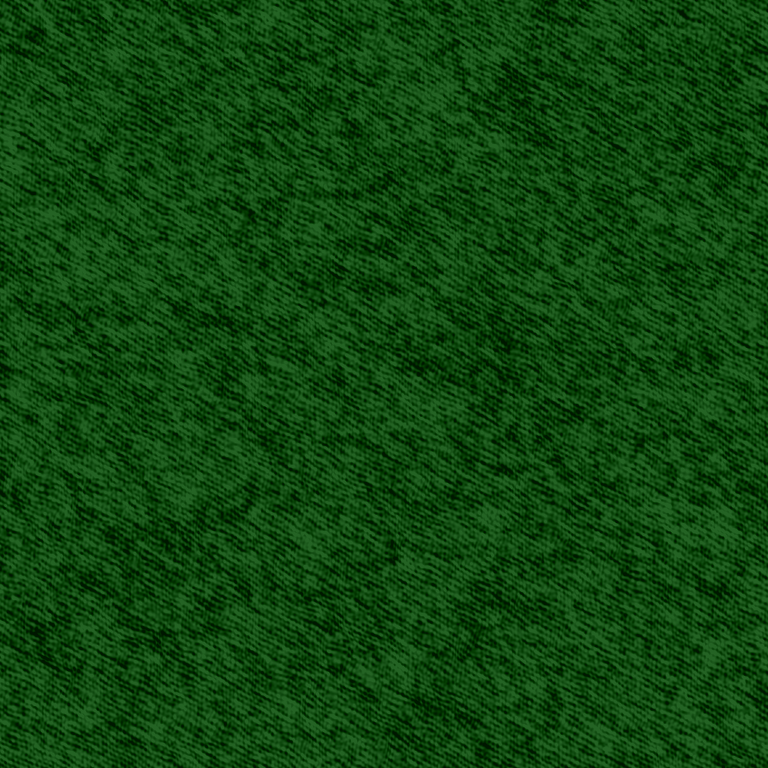
Give the GLSL for this texture, as a WebGL 1 fragment shader.

```glsl
precision highp float;
// Dark green twill cloth: fine slanted ribs, broken stitches and a few pale slubs.
uniform vec2 u_resolution;

const float PI = 3.14159265;
const float RIB_ANGLE = -0.53;       // ribs fall towards the right
const float RIB_COUNT = 140.0;       // ribs per canvas side
const float COLUMN_COUNT = 190.0;    // upright yarns per canvas side
const float RIB_WEIGHT = 0.60;
const float COLUMN_WEIGHT = 0.24;
const float STITCH_WEIGHT = 0.55;
const float GRAIN_WEIGHT = 0.45;
const float CLUMP_WEIGHT = 0.25;
const float MOTTLE_WEIGHT = 0.17;
const int SLUB_COUNT = 22;
const vec2 SLUB_SIZE = vec2(0.016, 0.0045);

const vec3 BLACK_GREEN = vec3(0.00, 0.09, 0.00);
const vec3 DEEP_GREEN = vec3(0.00, 0.16, 0.00);
const vec3 SHADE_GREEN = vec3(0.01, 0.22, 0.00);
const vec3 BODY_GREEN = vec3(0.04, 0.27, 0.04);
const vec3 LIT_GREEN = vec3(0.09, 0.32, 0.09);
const vec3 PALE_GREEN = vec3(0.14, 0.39, 0.14);

float hash(vec2 p) {
  vec3 q = fract(vec3(p.xyx) * 0.1031);
  q += dot(q, q.yzx + 33.33);
  return fract((q.x + q.y) * q.z);
}

// Value noise scaled to zero mean and unit spread.
float noise(vec2 p) {
  vec2 cell = floor(p);
  vec2 f = fract(p);
  f = f * f * (3.0 - 2.0 * f);
  cell += 200.0;
  float low = mix(hash(cell), hash(cell + vec2(1.0, 0.0)), f.x);
  float high = mix(hash(cell + vec2(0.0, 1.0)), hash(cell + vec2(1.0, 1.0)), f.x);
  return (mix(low, high, f.y) - 0.5) * 4.66;
}

// Coordinates along and across a direction.
vec2 turn(vec2 p, float angle) {
  float c = cos(angle);
  float s = sin(angle);
  return vec2(c * p.x + s * p.y, c * p.y - s * p.x);
}

// Height of the cloth, roughly a normal distribution.
float weave(vec2 uv) {
  vec2 along = turn(uv, RIB_ANGLE);
  float bend = 0.20 * noise(uv * 26.0) + 0.09 * noise(uv * 80.0 + 31.0);
  float rib = 1.414 * cos(2.0 * PI * (along.y * RIB_COUNT + bend));
  float column = 1.414 * cos(2.0 * PI * (uv.x * COLUMN_COUNT + 2.0 * bend));
  float stitch = noise(along * vec2(85.0, 230.0) + 57.0);
  float grain = noise(uv * 290.0 + 11.0);
  float clump = noise(along * vec2(40.0, 75.0) + 83.0);
  float mottle = noise(uv * 17.0 + 5.0);
  return RIB_WEIGHT * rib + COLUMN_WEIGHT * column + STITCH_WEIGHT * stitch
       + GRAIN_WEIGHT * grain + CLUMP_WEIGHT * clump + MOTTLE_WEIGHT * mottle;
}

// Scattered thick spots where the yarn lies flat and pale.
float slubs(vec2 uv) {
  float cover = 0.0;
  for (int i = 0; i < SLUB_COUNT; i++) {
    float id = float(i);
    vec2 center = vec2(hash(vec2(id, 3.0)), hash(vec2(id, 17.0)));
    float angle = RIB_ANGLE - 0.35 + 0.6 * hash(vec2(id, 29.0));
    float strength = 0.3 + 0.6 * hash(vec2(id, 41.0));
    vec2 d = turn(uv - center, angle) / SLUB_SIZE;
    cover = max(cover, strength * exp(-dot(d, d)));
  }
  return cover;
}

float ramp(float low, float high, float value) {
  return clamp((value - low) / (high - low), 0.0, 1.0);
}

vec3 dye(float tone) {
  vec3 color = mix(BLACK_GREEN, DEEP_GREEN, ramp(-1.95, -1.28, tone));
  color = mix(color, SHADE_GREEN, ramp(-1.28, -0.74, tone));
  color = mix(color, BODY_GREEN, ramp(-0.74, -0.15, tone));
  color = mix(color, LIT_GREEN, ramp(-0.15, 0.57, tone));
  return mix(color, PALE_GREEN, ramp(0.57, 1.55, tone));
}

void main() {
  vec2 uv = gl_FragCoord.xy / u_resolution;
  float tone = weave(uv);
  tone = mix(tone, 1.2 + 0.3 * tone, slubs(uv));
  gl_FragColor = vec4(dye(tone), 1.0);
}
```
